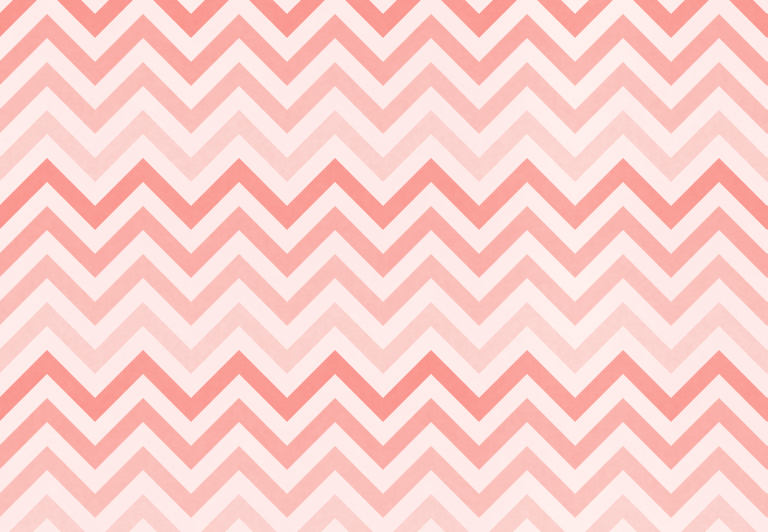
Reproduce this pattern procedurally as a WebGL 2 fragment shader.

```glsl
#version 300 es
precision highp float;
// Watercolour chevrons: eight zigzags across, in rows that fade through four
// coral tones and start again. A triangle wave bends the rows; value noise
// adds pigment blotches, a pale wash on the right and fine paper grain.

uniform vec2 u_resolution;
out vec4 fragColor;

const float REPEATS = 8.0;        // zigzags across the canvas
const float PEAK_X = 0.98;        // first peak, in half zigzags from the left
const float DARK_ROW_Y = 3.29;    // top of a dark row's peak, from the top
const float STRIPE_WIDTH = 0.5;   // share of the row spacing
const float TONE_COUNT = 4.0;
const vec3 PAPER = vec3(0.995, 0.922, 0.914);
const vec3 CORAL_DARK = vec3(0.980, 0.610, 0.580);
const vec3 CORAL_PALE = vec3(0.985, 0.818, 0.800);
const float BLOTCH = 0.20;        // uneven pigment
const float GRAIN = 0.035;        // paper tooth
const float WASH_X = 12.3;        // centre of the pale wash
const float WASH_WIDTH = 1.5;
const float WASH = 0.20;

float hash(vec2 p) {
  return fract(sin(dot(p, vec2(127.1, 311.7))) * 43758.5453);
}

float valueNoise(vec2 p) {
  vec2 cell = floor(p);
  vec2 f = fract(p);
  f = f * f * (3.0 - 2.0 * f);
  float low = mix(hash(cell), hash(cell + vec2(1.0, 0.0)), f.x);
  float high = mix(hash(cell + vec2(0.0, 1.0)), hash(cell + 1.0), f.x);
  return mix(low, high, f.y);
}

float fbm(vec2 p) {
  float sum = 0.0;
  float amplitude = 0.5;
  for (int i = 0; i < 4; i++) {
    sum += amplitude * valueNoise(p);
    p = p * 2.03 + 17.3;
    amplitude *= 0.5;
  }
  return sum / 0.9375;
}

void main() {
  // One unit is half a zigzag, measured from the upper left corner
  float unit = u_resolution.x / (2.0 * REPEATS);
  vec2 p = vec2(gl_FragCoord.x, u_resolution.y - gl_FragCoord.y) / unit;
  float pixel = 1.0 / unit;

  // Bend straight rows into chevrons
  float zigzag = abs(mod(p.x - PEAK_X + 1.0, 2.0) - 1.0);
  float rowPos = p.y - DARK_ROW_Y - zigzag;
  float fromCentre = rowPos - 0.5 * STRIPE_WIDTH;
  float row = floor(fromCentre + 0.5);
  float edge = 0.5 * STRIPE_WIDTH - abs(fromCentre - row);
  float stripe = smoothstep(-pixel, pixel, edge);

  // Row tone, from dark to pale
  float tone = mod(row, TONE_COUNT) / (TONE_COUNT - 1.0);
  vec3 ink = mix(CORAL_DARK, CORAL_PALE, tone);

  // Uneven pigment and the pale wash
  float blotch = fbm(p * 0.55 + 4.0) - 0.5;
  float washOffset = (p.x - WASH_X + 1.2 * blotch) / WASH_WIDTH;
  float wash = exp(-washOffset * washOffset) * fbm(p * 0.35 + 9.0);
  ink = mix(ink, PAPER, clamp(BLOTCH * blotch + WASH * wash, -0.1, 0.5));
  vec3 ground = PAPER + vec3(0.004, 0.02, 0.02) * (wash - blotch);

  // Paper grain, stronger where there is pigment
  float grain = 0.6 * valueNoise(p * 18.0) + 0.4 * valueNoise(p * 9.0 + 31.0) - 0.5;
  vec3 color = mix(ground, ink, stripe);
  color += vec3(0.25, 1.0, 1.0) * GRAIN * grain * mix(0.35, 1.0, stripe);

  fragColor = vec4(clamp(color, 0.0, 1.0), 1.0);
}
```
